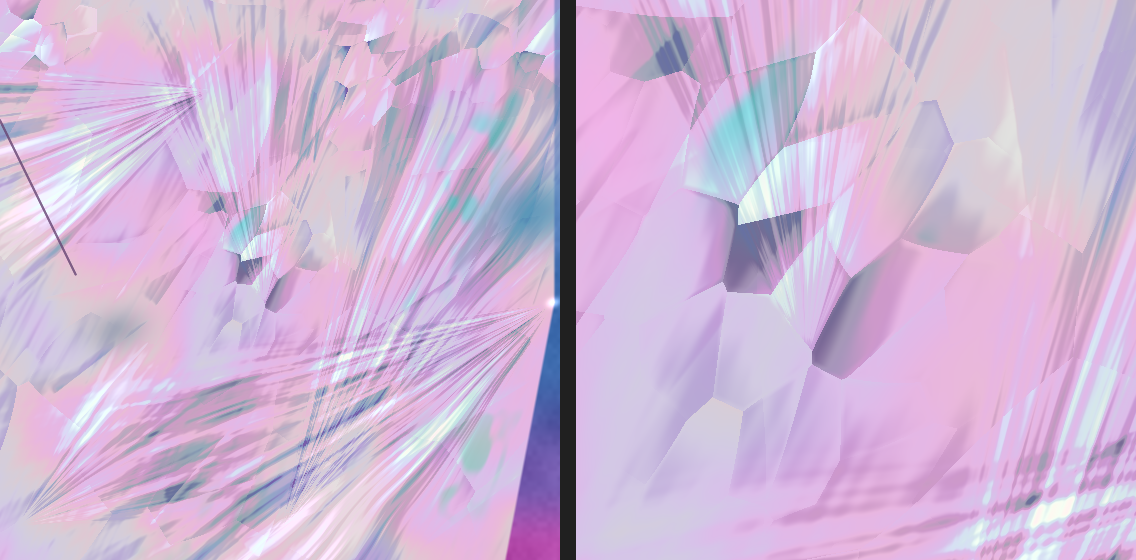
Left, the full canvas; right, a detail of the centre.
A WebGL 1 fragment shader for this texture:

```glsl
precision highp float;
// Crumpled iridescent film: fans of fine pleats, tapered shards and small
// angular crumples add up to one tone, which a pastel ramp turns to colour.
// Cyan reflections and a deep blue backdrop on the right are laid on top.
uniform vec2 u_resolution;

float hash(vec2 p) {
  return fract(sin(dot(p, vec2(127.1, 311.7))) * 43758.5);
}

vec2 hash2(vec2 p) {
  return vec2(hash(p), hash(p + 37.3));
}

// Value noise from -1 to 1
float noise(vec2 p) {
  vec2 i = floor(p), f = fract(p);
  f = f * f * (3.0 - 2.0 * f);
  float low = mix(hash(i), hash(i + vec2(1, 0)), f.x);
  float high = mix(hash(i + vec2(0, 1)), hash(i + vec2(1, 1)), f.x);
  return mix(low, high, f.y) * 2.0 - 1.0;
}

// Coordinates along and across a direction
vec2 align(vec2 p, float angle) {
  float c = cos(angle), s = sin(angle);
  return vec2(c * p.x + s * p.y, c * p.y - s * p.x);
}

float fibres(vec2 p, float angle, vec2 scale) {
  vec2 q = align(p, angle) * scale;
  return 0.6 * noise(q) + 0.4 * noise(q * 2.3 + 9.0);
}

float blob(vec2 p, vec2 center, vec2 size, float angle) {
  vec2 q = align(p - center, angle) / size;
  return exp(-dot(q, q));
}

// Pleats that radiate from an apex
float fan(vec2 p, vec2 apex, float axis, float spread, float reach, float density) {
  vec2 q = align(p - apex, axis);
  float r = length(q);
  float a = atan(q.y, q.x) + 0.012 * noise(p * 9.0);
  float mask = (1.0 - smoothstep(spread * 0.7, spread, abs(a)))
             * (1.0 - smoothstep(reach * 0.55, reach, r)) * smoothstep(0.0, 0.08, r);
  float pleat = 0.65 * noise(vec2(a * density, r * 3.0))
              + 0.5 * noise(vec2(a * density * 2.3 + 5.0, r * 5.0))
              + 0.3 * noise(vec2(a * density * 4.7, r * 8.0));
  return mask * pleat;
}

// Voronoi facets, each with its own slope; creases shine at the borders
float facets(vec2 p, float seed) {
  vec2 cell = floor(p), nearest = vec2(0.0), id = vec2(0.0);
  float d1 = 9.0, d2 = 9.0;
  for (int y = -1; y <= 1; y++) for (int x = -1; x <= 1; x++) {
    vec2 c = cell + vec2(float(x), float(y));
    vec2 offset = p - c - hash2(c + seed);
    float d = length(offset);
    if (d < d1) { d2 = d1; d1 = d; nearest = offset; id = c; }
    else d2 = min(d2, d);
  }
  vec2 slope = hash2(id + seed + 3.0) * 2.0 - 1.0;
  float crease = 1.0 - smoothstep(0.0, 0.12, d2 - d1);
  return dot(nearest, slope) * 1.3 + hash(id + 7.7) - 0.5 + 0.35 * crease * slope.x;
}

// Local direction of the folds
float foldAngle(vec2 p) {
  float upper = mix(0.45, 1.15, smoothstep(0.1, 0.6, p.x));
  float lower = mix(0.5, 0.68, p.x);
  return mix(lower, upper, smoothstep(0.3, 0.5, p.y));
}

// Many translucent slivers, narrow at one end
float shards(vec2 p) {
  float sum = 0.0;
  for (int i = 0; i < 70; i++) {
    vec2 key = vec2(float(i), 4.0), center = hash2(key), shape = hash2(key + 11.0);
    float angle = foldAngle(center) + (hash(key + 23.0) - 0.5) * 0.8;
    float len = mix(0.08, 0.34, shape.x);
    vec2 q = align(p - center, angle + step(0.5, hash(key + 41.0)) * 3.14159);
    float along = q.x / len + 0.5;
    float width = 0.002 + mix(0.002, 0.032, shape.y * shape.y) * clamp(along, 0.0, 1.0);
    float inside = (1.0 - smoothstep(width - 0.0015, width + 0.0015, abs(q.y)))
                 * smoothstep(0.0, 0.1, along) * (1.0 - smoothstep(0.93, 1.0, along));
    float strength = hash(key + 53.0) - 0.5;
    sum += inside * strength * (0.7 + 0.6 * q.y / width);
  }
  return sum;
}

float line(vec2 p, vec2 a, vec2 b, float width) {
  vec2 ab = b - a;
  float t = clamp(dot(p - a, ab) / dot(ab, ab), 0.0, 1.0);
  return 1.0 - smoothstep(width * 0.4, width, length(p - a - ab * t));
}

vec3 filmColor(float tone, float hue) {
  vec3 c = vec3(0.87, 0.76, 0.87);
  c = mix(c, vec3(0.76, 0.64, 0.80), smoothstep(0.12, 0.38, -tone));
  c = mix(c, vec3(0.61, 0.62, 0.75), smoothstep(0.45, 0.72, -tone));
  c = mix(c, vec3(0.45, 0.40, 0.63), smoothstep(0.75, 1.1, -tone));
  c = mix(c, vec3(0.88, 0.86, 0.92), smoothstep(0.22, 0.45, tone));
  c = mix(c, vec3(0.98, 0.96, 0.99), smoothstep(0.55, 0.95, tone));
  return c + 0.045 * cos(6.2832 * (hue + tone * 0.5 + vec3(0.0, 0.4, 0.7)));
}

void main() {
  vec2 p = gl_FragCoord.xy / u_resolution;
  vec2 corner = vec2(0.99, 0.46);

  // Folds, from broad to fine
  float tone = fan(p, corner, 3.75, 0.5, 1.15, 24.0) * 1.05
             + fan(p, vec2(0.38, 0.84), 3.5, 0.55, 0.65, 16.0) * 1.1
             + fan(p, vec2(0.47, 0.45), 1.6, 0.5, 0.75, 22.0) * 0.7
             + fan(p, vec2(0.50, 0.05), 1.08, 0.32, 1.15, 40.0) * 0.8
             + fan(p, vec2(0.03, 0.06), 0.6, 0.6, 0.5, 13.0) * 0.8;
  float crumple = blob(p, vec2(0.46, 0.55), vec2(0.09, 0.11), 0.0)
                + blob(p, vec2(0.65, 0.87), vec2(0.07, 0.13), 0.2)
                + blob(p, vec2(0.92, 0.95), vec2(0.13, 0.09), 0.0)
                + blob(p, vec2(0.08, 0.95), vec2(0.12, 0.07), 0.4);
  vec2 bent = p + 0.02 * vec2(noise(p * 8.0), noise(p * 8.0 + 30.0));
  tone += facets(align(bent, 1.0) * vec2(4.0, 7.0), 1.0) * 0.22;
  tone += facets(align(bent, 0.9) * vec2(15.0, 25.0), 5.0) * crumple * 1.1;
  tone += shards(p) * 0.75 + 0.17 * fibres(p, 1.1, vec2(7.0, 70.0));
  tone += 0.7 * blob(p, vec2(0.03, 0.63), vec2(0.13, 0.025), 0.5) - 0.05;
  vec3 color = filmColor(tone, 0.5 * noise(p * 5.0) + 0.2 * noise(p * 14.0));

  // Soft pink, grey-green and teal tints
  color = mix(color, vec3(0.96, 0.70, 0.92), 0.7 * blob(p, vec2(0.35, 0.59), vec2(0.025, 0.06), 0.3));
  color = mix(color, vec3(0.60, 0.63, 0.69), 0.75 * blob(p, vec2(0.21, 0.41), vec2(0.05, 0.035), 0.3));
  color = mix(color, vec3(0.32, 0.58, 0.72), 0.85 * blob(p, vec2(0.95, 0.62), vec2(0.09, 0.06), 0.3));

  // Broken cyan and green reflections
  float glow = blob(p, vec2(0.83, 0.67), vec2(0.26, 0.05), 1.2)
             + blob(p, vec2(0.43, 0.60), vec2(0.045, 0.025), 1.2)
             + 0.8 * blob(p, vec2(0.83, 0.17), vec2(0.13, 0.08), 0.9)
             + 0.4 * blob(p, vec2(0.40, 0.07), vec2(0.20, 0.05), 0.5);
  float flakes = smoothstep(0.05, 0.4, fibres(bent, 1.15, vec2(11.0, 26.0)));
  vec3 cyan = mix(vec3(0.50, 0.82, 0.72), vec3(0.42, 0.85, 0.85), smoothstep(0.2, 0.5, p.y));
  color = mix(color, cyan + 0.15 * tone, 0.8 * min(glow, 1.0) * flakes);

  // Backdrop beyond the edge of the sheet
  float edge = corner.x - 0.19 * max(corner.y - p.y, 0.0);
  vec3 backdrop = mix(vec3(0.70, 0.28, 0.66), vec3(0.42, 0.32, 0.65), smoothstep(0.02, 0.14, p.y));
  backdrop = mix(backdrop, vec3(0.24, 0.42, 0.68), smoothstep(0.15, 0.36, p.y));
  backdrop += 0.06 * noise(p * 12.0) + 0.02 * noise(p * 110.0);
  color = mix(color, backdrop, smoothstep(edge - 0.003, edge + 0.003, p.x) * (1.0 - 0.5 * smoothstep(0.5, 0.75, p.y)));

  // Hard crease on the left and a glint at the corner
  color = mix(color, vec3(0.40, 0.27, 0.45), 0.8 * line(p, vec2(0.0, 0.785), vec2(0.135, 0.51), 0.003));
  color += 0.4 * blob(p, corner, vec2(0.012, 0.008), 0.3);
  gl_FragColor = vec4(clamp(color, 0.0, 1.0), 1.0);
}
```
